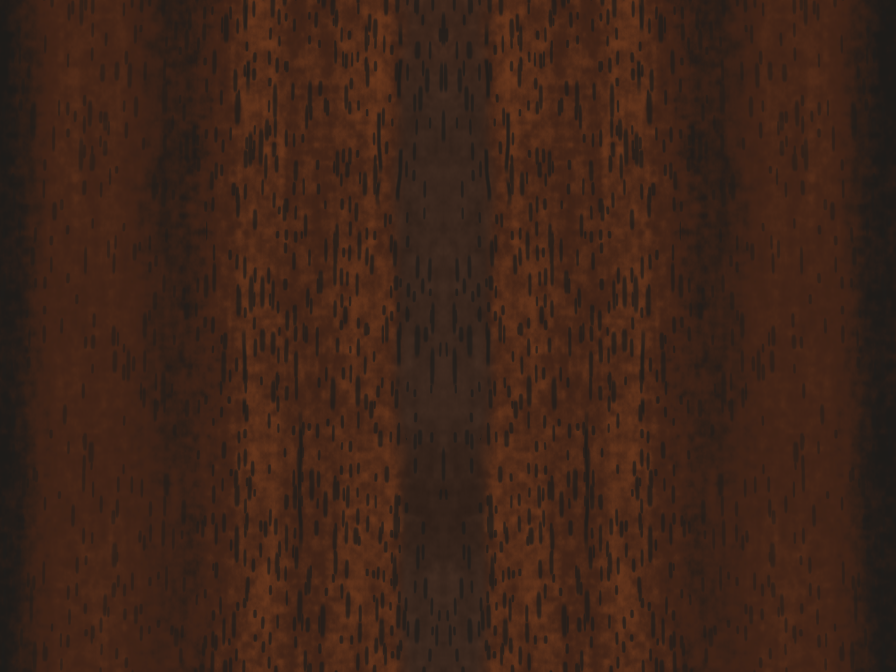
Reproduce this texture procedurally as a WebGL 1 fragment shader.

```glsl
precision highp float;
uniform vec2 u_resolution;

float hash(vec2 p) {
  vec3 q = fract(vec3(p.xyx) * 0.1031);
  q += dot(q, q.yzx + 33.33);
  return fract((q.x + q.y) * q.z);
}

float noise(vec2 p) {
  vec2 i = floor(p);
  vec2 f = fract(p);
  f = f * f * (3.0 - 2.0 * f);
  float low = mix(hash(i), hash(i + vec2(1.0, 0.0)), f.x);
  float high = mix(hash(i + vec2(0.0, 1.0)), hash(i + vec2(1.0, 1.0)), f.x);
  return mix(low, high, f.y);
}

float fbm(vec2 p) {
  float sum = 0.0;
  float gain = 0.5;
  for (int i = 0; i < 4; i++) {
    sum += gain * noise(p);
    p = p * 2.03 + 17.3;
    gain *= 0.5;
  }
  return sum / 0.9375;
}

float band(float x, float start, float end, float soft) {
  return smoothstep(start - soft, start + soft, x)
       * (1.0 - smoothstep(end - soft, end + soft, x));
}

// One tapered vertical stroke per occupied cell
float pores(vec2 p, vec2 cell, float density, float seed) {
  vec2 g = p / cell;
  float column = floor(g.x);
  g.y += 7.0 * hash(vec2(column, seed));
  vec2 id = vec2(column, floor(g.y)) + seed;
  vec2 f = fract(g);
  float pick = hash(id + 5.7);
  float halfLength = mix(0.18, 0.46, hash(id + 11.1));
  float along = (f.y - 0.5) / halfLength;
  float axis = mix(0.32, 0.68, hash(id + 23.9)) + 0.1 * along * (pick - 0.3);
  float width = mix(0.13, 0.27, hash(id + 31.3)) * sqrt(max(0.0, 1.0 - along * along));
  float stroke = 1.0 - smoothstep(width * 0.4, width + 0.1, abs(f.x - axis));
  float ends = 1.0 - smoothstep(0.65, 1.0, abs(along));
  return stroke * ends * step(pick, density);
}

float crack(vec2 p, float x, float bottom, float top) {
  float wander = 0.006 * (noise(vec2(x * 90.0, p.y * 24.0)) - 0.5);
  float line = 1.0 - smoothstep(0.001, 0.0045, abs(p.x - x - wander));
  float breaks = smoothstep(0.22, 0.5, noise(vec2(x * 50.0, p.y * 38.0)));
  return line * breaks * band(p.y, bottom, top, 0.02);
}

// Lengthwise stripes measured outward from the mirror seam
float stripeTone(float d, float y) {
  float tone = 0.5;
  tone += 0.20 * band(d, 0.068, 0.165, 0.022);
  tone += 0.09 * band(d, 0.165, 0.23, 0.025);
  tone += 0.23 * band(d, 0.235, 0.312, 0.02);
  tone -= (0.13 + 0.12 * y) * band(d, 0.35, 0.445, 0.035);
  tone += 0.07 * band(d, 0.46, 0.58, 0.03) * (1.0 - 0.9 * band(y, 0.28, 0.6, 0.15));
  tone -= 0.40 * smoothstep(0.565, 0.66, d);
  return tone;
}

vec3 woodRamp(float tone) {
  vec3 low = mix(vec3(0.115, 0.105, 0.095), vec3(0.25, 0.137, 0.088), smoothstep(0.0, 0.5, tone));
  return mix(low, vec3(0.42, 0.22, 0.112), smoothstep(0.45, 1.05, tone));
}

void main() {
  vec2 uv = gl_FragCoord.xy / u_resolution;
  float y = uv.y;
  float d = abs(uv.x - 0.495) * 4.0 / 3.0;
  vec2 p = vec2(d, y);

  // Bands with soft, irregular borders
  float drift = fbm(vec2(d * 24.0, y * 7.0)) - 0.5;
  float tone = stripeTone(d + 0.025 * drift, y);
  float core = 1.0 - smoothstep(0.05, 0.083, d + 0.03 * drift);
  core *= mix(1.0, 0.7, smoothstep(0.82, 0.95, y));

  // Long grain, cross ripple and fine mottling
  float grain = fbm(vec2(d * 75.0, y * 9.0) + 4.0) - 0.5;
  float ripple = noise(vec2(d * 42.0, y * 125.0 + 3.0 * drift)) - 0.5;
  float mottle = fbm(vec2(d * 95.0, y * 75.0) + 9.0) - 0.5;
  float detail = 0.28 * grain + 0.12 * ripple + 0.42 * mottle + 0.16 * drift;
  tone += detail * mix(1.0, 0.6, smoothstep(0.33, 0.42, d));

  vec3 coreColor = vec3(0.222, 0.153, 0.117) * (1.0 + 0.55 * detail);
  coreColor *= 1.0 - 0.16 * band(y, 0.17, 0.34, 0.05);
  vec3 color = mix(woodRamp(tone), coreColor, core * 0.9);

  // Scattered pores, densest in the lighter stripes
  float density = mix(0.55, 0.30, smoothstep(0.31, 0.38, d)) * mix(1.0, 0.6, core);
  float pore = 0.0;
  for (int i = 0; i < 3; i++) {
    float k = float(i);
    vec2 cell = vec2(0.012 + 0.003 * k, 0.036 + 0.018 * k);
    pore = max(pore, pores(p + 0.013 * k, cell, density * (0.8 - 0.17 * k), 13.0 * k + 3.0));
  }
  pore *= mix(0.72, 0.5, smoothstep(0.31, 0.4, d));

  // Longer open cracks
  float cracks = crack(p, 0.213, 0.19, 0.38);
  cracks = max(cracks, crack(p, 0.096, 0.70, 0.90));
  cracks = max(cracks, crack(p, 0.066, 0.67, 0.96));
  cracks = max(cracks, crack(p, 0.067, 0.43, 0.52));
  cracks = max(cracks, crack(p, 0.293, 0.87, 1.05));
  cracks = max(cracks, crack(p, 0.296, 0.36, 0.52));
  color = mix(color, vec3(0.115, 0.110, 0.100), max(pore, 0.85 * cracks));

  gl_FragColor = vec4(color, 1.0);
}
```
